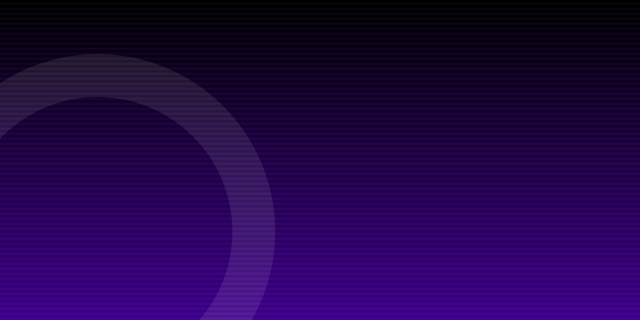
Give the GLSL for this background, as a Shadertoy shader.

```glsl
// Black-to-violet vertical gradient with a pale translucent ring and fine scanlines.

// Coverage of a ring around the origin, with edges softened by about one pixel.
float ringMask(vec2 p, float radius, float halfWidth, float pixel) {
    float dist = abs(length(p) - radius) - halfWidth;
    return 1.0 - smoothstep(-0.75 * pixel, 0.75 * pixel, dist);
}

void mainImage(out vec4 fragColor, in vec2 fragCoord) {
    // Height spans 0 to 1, origin at the lower left
    vec2 p = fragCoord / iResolution.y;
    float pixel = 1.0 / iResolution.y;

    // Vertical gradient
    vec3 violet = vec3(0.245, 0.0, 0.545);
    vec3 black = vec3(0.008, 0.005, 0.012);
    vec3 color = mix(violet, black, p.y);

    // Translucent ring, cut off by the left and lower edges
    float ring = ringMask(p - vec2(0.305, 0.276), 0.488, 0.067, pixel);
    color = mix(color, vec3(1.0), 0.095 * ring);

    // Scanlines: 64 soft bands of equal strength over the height
    color += 0.02 * sin(6.28319 * 64.0 * p.y);

    fragColor = vec4(clamp(color, 0.0, 1.0), 1.0);
}
```
